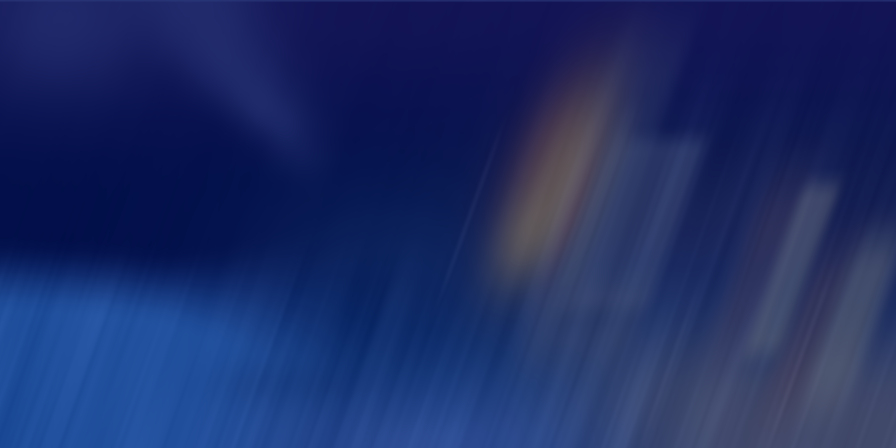
Give the GLSL for this background, as a WebGL 1 fragment shader.

```glsl
precision highp float;

uniform vec2 u_resolution;

const float SLANT = 0.36;
const float STREAK_GAIN = 0.12;
const vec3 NIGHT = vec3(0.008, 0.060, 0.290);
const vec3 INDIGO = vec3(0.070, 0.078, 0.335);
const vec3 DUSK = vec3(0.105, 0.145, 0.345);
const vec3 AZURE = vec3(0.130, 0.315, 0.620);
const vec3 DEEP_BLUE = vec3(0.065, 0.200, 0.450);
const vec3 TEAL_NIGHT = vec3(0.055, 0.150, 0.370);
const vec3 PERIWINKLE = vec3(0.210, 0.330, 0.620);
const vec3 SLATE = vec3(0.290, 0.320, 0.440);
const vec3 HAZE = vec3(0.160, 0.215, 0.470);
const vec3 GLASS = vec3(0.250, 0.310, 0.470);
const vec3 SILVER = vec3(0.370, 0.400, 0.470);
const vec3 AMBER = vec3(0.480, 0.440, 0.380);
const vec3 EMBER = vec3(0.330, 0.180, 0.270);
const vec3 MAUVE = vec3(0.270, 0.240, 0.350);

float hash(vec2 p) {
  return fract(sin(dot(p, vec2(127.1, 311.7))) * 43758.545);
}

float noise(vec2 p) {
  vec2 i = floor(p);
  vec2 f = fract(p);
  f = f * f * (3.0 - 2.0 * f);
  float low = mix(hash(i), hash(i + vec2(1.0, 0.0)), f.x);
  float high = mix(hash(i + vec2(0.0, 1.0)), hash(i + 1.0), f.x);
  return mix(low, high, f.y);
}

// Elliptical soft spot
float glow(vec2 p, vec2 center, vec2 radius) {
  vec2 d = (p - center) / radius;
  return exp(-dot(d, d));
}

// Interval with soft ends
float band(float v, float a, float b, float soft) {
  return smoothstep(a - soft, a + soft, v) * (1.0 - smoothstep(b - soft, b + soft, v));
}

// Parallelogram in slanted coordinates: x range, y range, softness per axis
float pane(vec2 q, vec2 xs, vec2 ys, vec2 soft) {
  return band(q.x, xs.x, xs.y, soft.x) * band(q.y, ys.x, ys.y, soft.y);
}

// Layers of fine lines stretched along the slant, centered on zero
float streaks(vec2 q) {
  float sum = 0.0;
  float gain = 0.36;
  float freq = 13.0;
  for (int i = 0; i < 4; i++) {
    sum += gain * (noise(vec2(q.x * freq, q.y * 2.2 + float(i) * 7.3)) - 0.5);
    freq *= 2.0;
    gain *= 0.8;
  }
  return sum;
}

vec3 backdrop(vec2 p) {
  vec3 color = mix(NIGHT, INDIGO, smoothstep(0.55, 1.0, p.y));
  color = mix(color, DUSK, 0.9 * smoothstep(0.75, 1.5, p.x) * (1.0 - smoothstep(0.45, 0.95, p.y)));
  color = mix(color, TEAL_NIGHT, 0.7 * glow(p, vec2(0.88, 0.44), vec2(0.32, 0.18)));

  // Lower field, with its upper rim fading toward the right
  float rim = 0.385 - 0.05 * smoothstep(0.0, 0.7, p.x);
  float soft = mix(0.09, 0.22, smoothstep(0.3, 0.9, p.x));
  float field = 1.0 - smoothstep(rim - soft, rim + soft, p.y);
  vec3 floorColor = mix(AZURE, DEEP_BLUE, smoothstep(0.40, 0.90, p.x));
  floorColor = mix(floorColor, SLATE, smoothstep(0.95, 1.65, p.x) * (1.0 - smoothstep(0.05, 0.50, p.y)));
  color = mix(color, floorColor, field * mix(1.0, 0.85, smoothstep(1.0, 1.8, p.x)));
  color = mix(color, DEEP_BLUE, 0.5 * glow(p, vec2(0.70, 0.14), vec2(0.18, 0.05)));
  color = mix(color, PERIWINKLE, 0.75 * glow(p, vec2(0.95, 0.0), vec2(0.40, 0.14)));

  // Upper left haze and its falling beam
  color = mix(color, HAZE, 0.60 * glow(p, vec2(0.14, 0.95), vec2(0.20, 0.17)));
  float rise = smoothstep(0.55, 1.05, p.y);
  float across = (p.x - mix(0.69, 0.43, rise)) / mix(0.06, 0.16, rise);
  return mix(color, HAZE, 0.65 * exp(-across * across) * smoothstep(0.54, 0.78, p.y));
}

void main() {
  vec2 p = gl_FragCoord.xy / u_resolution.y;
  p.x *= 2.0 * u_resolution.y / u_resolution.x;
  vec2 q = vec2(p.x - SLANT * p.y, p.y);
  float lines = streaks(q);
  vec3 color = backdrop(p);

  // Translucent panes
  color = mix(color, GLASS, 0.26 * pane(q, vec2(1.05, 1.21), vec2(0.30, 0.94), vec2(0.03, 0.12)));
  color = mix(color, GLASS, 0.48 * pane(q, vec2(1.15, 1.33), vec2(0.31, 0.69), vec2(0.025, 0.035)));
  color = mix(color, SLATE, 0.32 * pane(q, vec2(1.09, 1.32), vec2(0.19, 0.36), vec2(0.04, 0.07)));
  color = mix(color, MAUVE, 0.40 * pane(q, vec2(1.50, 1.60), vec2(0.20, 0.60), vec2(0.035, 0.13)));
  color = mix(color, SILVER, 0.52 * pane(q, vec2(1.585, 1.665), vec2(0.21, 0.59), vec2(0.022, 0.04)));
  color = mix(color, MAUVE, 0.55 * pane(q, vec2(1.67, 1.76), vec2(0.06, 0.44), vec2(0.03, 0.12)));
  color = mix(color, SILVER, 0.60 * pane(q, vec2(1.75, 1.85), vec2(0.10, 0.47), vec2(0.035, 0.09)));

  // Warm flame with a red rim
  color = mix(color, EMBER, 0.55 * glow(q, vec2(0.99, 0.66), vec2(0.09, 0.19)));
  color = mix(color, AMBER, 0.62 * glow(q, vec2(1.04, 0.63), vec2(0.085, 0.21)));
  color = mix(color, AMBER, 0.55 * glow(q, vec2(1.01, 0.48), vec2(0.075, 0.12)));
  color = mix(color, EMBER, 0.25 * glow(q, vec2(1.09, 0.52), vec2(0.025, 0.15)));
  color = mix(color, SILVER, 0.30 * pane(q, vec2(1.11, 1.16), vec2(0.34, 0.72), vec2(0.025, 0.08)));

  // Thin bright slivers
  color += 0.06 * pane(q, vec2(0.859, 0.865), vec2(0.33, 0.69), vec2(0.008, 0.08));
  color += 0.05 * pane(q, vec2(1.710, 1.718), vec2(0.02, 0.40), vec2(0.008, 0.10));
  color += 0.04 * pane(q, vec2(1.425, 1.432), vec2(0.02, 0.34), vec2(0.008, 0.10));

  // Streaks strongest in the lower and right parts
  float right = smoothstep(1.0, 1.3, p.x) * (1.0 - smoothstep(0.55, 0.95, p.y));
  float strength = max(1.0 - smoothstep(0.28, 0.50, p.y), 0.8 * right);
  color += STREAK_GAIN * lines * (0.10 + strength) * vec3(0.8, 0.9, 1.0);

  // Pale line along the top border
  color = mix(color, HAZE, 0.7 * smoothstep(0.994, 0.999, p.y));

  gl_FragColor = vec4(clamp(color, 0.0, 1.0), 1.0);
}
```
